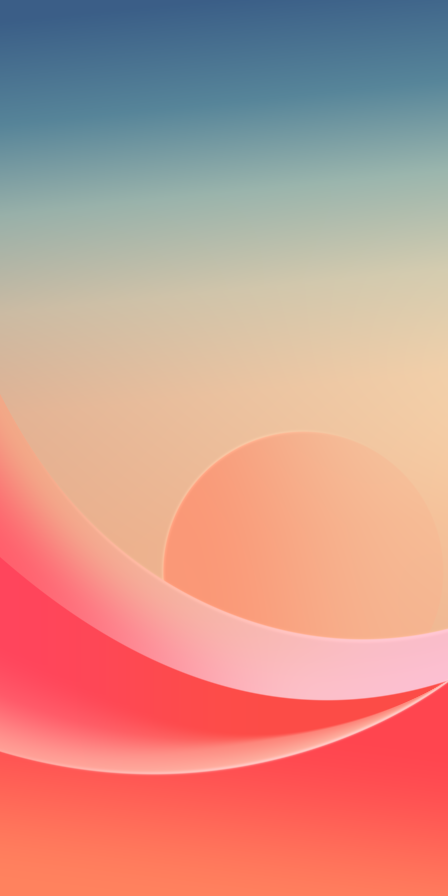
Write a Shadertoy shader that draws this background.

```glsl
const vec3 CORAL = vec3(1.0, 0.27, 0.31);
const vec3 ORANGE = vec3(1.0, 0.51, 0.37);
const vec3 BLUSH = vec3(0.99, 0.75, 0.76);
const vec3 PEACH = vec3(0.98, 0.63, 0.49);

// Height of a bowl-shaped curve that steepens away from its centre
float bowl(float x, float centre, float low, float bend, float steep) {
    float d2 = (x - centre) * (x - centre);
    return low + d2 * (bend + steep * d2 * d2);
}

// Antialiased coverage of the positive side of a signed distance
float cover(float dist, float pixel) {
    return smoothstep(-pixel, pixel, dist);
}

// Thin soft line around a zero distance
float glowLine(float dist, float width) {
    return exp(-dist * dist / (width * width));
}

// Vertical sky ramp, slightly tilted and warmer to the right
vec3 sky(vec2 p) {
    const vec4 stops[6] = vec4[6](
        vec4(0.93, 0.70, 0.56, 0.80), vec4(0.91, 0.74, 0.61, 1.12),
        vec4(0.81, 0.76, 0.66, 1.35), vec4(0.60, 0.70, 0.67, 1.57),
        vec4(0.34, 0.52, 0.60, 1.77), vec4(0.23, 0.37, 0.53, 2.00));
    float h = p.y - 0.10 * (p.x - 0.5);
    vec3 col = stops[0].rgb;
    for (int i = 1; i < 6; i++) {
        float t = clamp((h - stops[i - 1].w) / (stops[i].w - stops[i - 1].w), 0.0, 1.0);
        col = mix(col, stops[i].rgb, t);
    }
    float warmth = exp(-pow((p.y - 1.05) / 0.42, 2.0));
    return col + warmth * (p.x - 0.35) * vec3(0.06, 0.12, 0.09);
}

// Translucent disc that melts into the sky at its upper right
vec3 addSun(vec3 col, vec2 p, vec2 centre, float radius, float pixel) {
    vec2 q = (p - centre) / radius;
    float dist = radius - length(p - centre);
    float fade = smoothstep(-0.7, 1.35, dot(q, vec2(0.85, 0.5)));
    vec3 body = mix(vec3(0.985, 0.59, 0.46), PEACH + vec3(0.0, 0.06, 0.06), smoothstep(-0.8, 0.8, q.x));
    col = mix(col, body, cover(dist, pixel) * mix(0.95, 0.25, fade));
    float rim = glowLine(dist, 0.004) * smoothstep(0.6, -0.6, q.x);
    return col + 0.05 * rim;
}

// Pale ribbon: v runs from its lower edge (0) to its upper edge (1)
vec3 ribbon(float x, float v) {
    vec3 lower = mix(vec3(1.0, 0.37, 0.42), vec3(0.99, 0.75, 0.78), smoothstep(-0.05, 0.72, x));
    vec3 upper = mix(vec3(0.95, 0.66, 0.53), vec3(0.98, 0.74, 0.75), smoothstep(0.0, 0.85, x));
    vec3 col = mix(lower, upper, smoothstep(0.0, 1.0, v));
    return col + vec3(0.0, 0.0, 0.04) * smoothstep(0.6, 1.0, x);
}

// Red fold with a light lip; h is the height above its lower edge
vec3 fold(vec2 p, float h) {
    float t = h / (0.125 * (1.0 - p.x) + 0.003);
    float soft = mix(0.95, 0.10, smoothstep(0.05, 0.70, p.x));
    float lip = 1.0 - smoothstep(1.0 - soft, 1.0 + soft, t);
    lip *= mix(1.0, 0.45, clamp(t, 0.0, 1.0));
    vec3 red = mix(vec3(1.0, 0.27, 0.36), vec3(0.99, 0.30, 0.28), smoothstep(0.0, 0.6, p.x));
    vec3 pale = mix(vec3(1.0, 0.63, 0.59), vec3(0.99, 0.78, 0.70), p.x);
    return mix(red, pale, lip);
}

// Foreground ground glow from orange up to coral
vec3 ground(vec2 p) {
    float h = p.y + 0.12 * (p.x - 0.5);
    return mix(ORANGE, CORAL, smoothstep(-0.04, 0.40, h));
}

void mainImage(out vec4 fragColor, in vec2 fragCoord) {
    // Canvas width spans 0..1 and its height 0..2
    vec2 p = fragCoord / iResolution.xy * vec2(1.0, 2.0);
    float pixel = 2.0 / iResolution.y;

    float ribbonTop = bowl(p.x, 0.81, 0.573, 0.65, 0.43);
    float ribbonBase = bowl(p.x, 0.73, 0.437, 0.60, 0.0);
    float foldBase = bowl(p.x, 0.34, 0.272, 0.435, 0.20);

    vec3 col = sky(p);
    col = addSun(col, p, vec2(0.677, 0.724), 0.3125, pixel);

    // Layers from back to front
    float v = clamp((p.y - ribbonBase) / (ribbonTop - ribbonBase), 0.0, 1.0);
    col = mix(col, ribbon(p.x, v), cover(ribbonTop - p.y, pixel));
    col = mix(col, fold(p, max(p.y - foldBase, 0.0)), cover(ribbonBase - p.y, pixel));
    col = mix(col, ground(p), cover(foldBase - p.y, pixel));

    // Light catching the edges
    float lipLight = glowLine(p.y - foldBase - 0.002, 0.004);
    col = mix(col, BLUSH + 0.08, 0.6 * lipLight * smoothstep(-0.2, 0.6, p.x));
    float topLight = glowLine(p.y - ribbonTop + 0.003, 0.005);
    col += 0.04 * topLight * smoothstep(0.0, 0.3, p.x);

    fragColor = vec4(clamp(col, 0.0, 1.0), 1.0);
}
```
